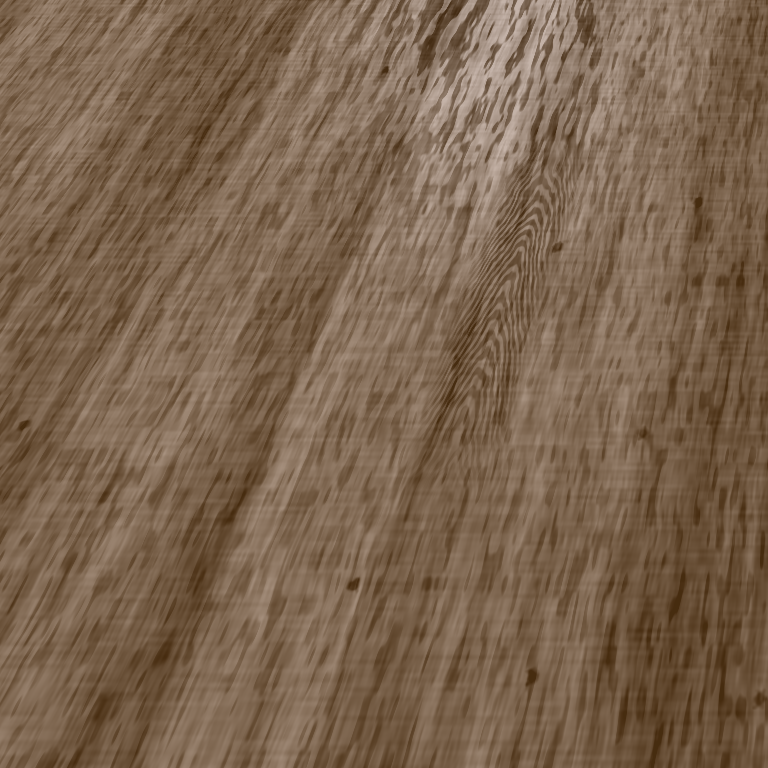
Write a three.js fragment shader that draws this texture.

```glsl
// Brown oak floor seen at a slant, with a soft window sheen from the top.
// Perspective maps the canvas to board coordinates; layered stretched noise
// makes staves, pores and streaks, and bent rings make the arched figure.
varying vec2 vUv;

float hash(vec2 p) {
  vec3 q = fract(p.xyx * 0.1031);
  q += dot(q, q.yzx + 33.33);
  return fract((q.x + q.y) * q.z);
}

float noise(vec2 p) {
  vec2 i = floor(p), f = fract(p);
  f = f * f * (3.0 - 2.0 * f);
  return mix(mix(hash(i), hash(i + vec2(1.0, 0.0)), f.x),
             mix(hash(i + vec2(0.0, 1.0)), hash(i + 1.0), f.x), f.y);
}

float fbm(vec2 p) {
  float sum = 0.0, amp = 0.5;
  for (int i = 0; i < 4; i++) {
    sum += amp * noise(p);
    p = p * 2.03 + 17.3;
    amp *= 0.5;
  }
  return sum;
}

float band(float x, float a, float b, float soft) {
  return smoothstep(a - soft, a + soft, x) - smoothstep(b - soft, b + soft, x);
}

// x runs across the boards, y along them, both on the floor plane
vec2 floorPosition(vec2 uv) {
  float depth = 2.4 / (2.4 - uv.y);
  return vec2((uv.x - 1.22) * depth + 1.22, 2.4 * depth);
}

// Lightness of the staves: crisp seams and wandering soft edges
float staveTone(vec2 p) {
  float x = p.x + 0.05 * (fbm(p * vec2(6.0, 3.0)) - 0.47);
  float tone = 0.43;
  tone -= 0.22 * band(p.x, 0.0, 0.17, 0.004) * smoothstep(-0.02, 0.12, x);
  tone -= 0.17 * band(x, 0.41, 0.52, 0.03);
  tone -= 0.20 * band(x, 0.76, 0.97, 0.012);
  tone -= 0.20 * band(x, -0.42, -0.17, 0.02);
  tone -= 0.07 * band(p.x, -0.17, -0.08, 0.01);
  tone -= 0.06 * smoothstep(-0.417, -0.423, p.x);
  return tone;
}

// Nested pointed arches inside one stave
float archFigure(vec2 p, out float mask) {
  float side = p.x - 0.462 - 0.03 * (fbm(p * vec2(5.0, 4.0)) - 0.47);
  float rings = p.y + 5.0 * sqrt(side * side + 0.0003);
  rings += 0.12 * fbm(p * vec2(28.0, 9.0));
  mask = band(p.y, 2.9, 3.55, 0.14) * (1.0 - smoothstep(0.04, 0.085, abs(side)));
  return smoothstep(0.1, 0.8, 0.5 + 0.5 * cos(rings * 150.0));
}

// Small dark knots, at most one in each large cell
float knots(vec2 p) {
  vec2 cell = floor(p / vec2(0.3, 0.4));
  vec2 jitter = vec2(hash(cell + 3.1), hash(cell + 8.7));
  vec2 d = p - (cell + 0.2 + 0.6 * jitter) * vec2(0.3, 0.4);
  float r = length(d * vec2(1.0, 0.65)) + 0.006 * (noise(p * 150.0) - 0.5);
  return (1.0 - smoothstep(0.003, 0.011, r)) * step(0.5, hash(cell + 21.0));
}

void main() {
  vec2 p = floorPosition(vUv);
  vec2 grain = p + vec2(0.018 * (fbm(p * vec2(9.0, 5.0)) - 0.47), 0.0);

  // Sheen falling down the middle boards
  vec2 away = (vUv - vec2(0.61 + 0.1 * (vUv.y - 0.5), 1.0)) / vec2(0.19, 0.33);
  float sheen = exp(-dot(away, away));

  // Growth streaks, fibres and saw marks across the boards
  float tone = staveTone(p);
  tone += 0.50 * (fbm(grain * vec2(38.0, 2.2)) - 0.47);
  tone += 0.24 * (noise(grain * vec2(95.0, 5.0)) - 0.5);
  tone += 0.22 * (noise(grain * vec2(260.0, 38.0)) - 0.5);
  tone += 0.13 * (noise(p * vec2(16.0, 150.0)) - 0.5);
  tone += 0.14 * (fbm(p * vec2(5.0, 4.0)) - 0.47);

  // Short pores, and the long coarse ones that stand out in the sheen
  float pores = smoothstep(0.54, 0.82, noise(grain * vec2(165.0, 27.0)));
  float coarse = 0.6 * noise(grain * vec2(100.0, 10.0) + 40.0)
               + 0.4 * noise(grain * vec2(170.0, 34.0) + 9.0);
  coarse = smoothstep(0.46, 0.62, coarse);
  float archMask;
  float arch = archFigure(p, archMask);
  coarse = mix(coarse, arch, 0.75 * archMask);
  tone -= 0.24 * pores * (1.0 - 0.5 * sheen);
  tone += sheen * (0.52 - 0.78 * coarse);
  tone += archMask * (0.07 - 0.27 * arch) * (1.0 - 0.6 * sheen);

  // Falloff toward the near edge and the far corners
  tone += 0.10 * smoothstep(0.0, 0.75, vUv.y) - 0.07;
  tone -= 0.10 * smoothstep(0.6, 1.0, vUv.x) * (1.0 - 0.6 * vUv.y);
  tone -= 0.5 * knots(p);

  vec3 darkOak = vec2(0.38, 0.18).xxy + vec3(0.0, -0.10, 0.0);
  vec3 paleOak = vec3(0.75, 0.67, 0.61);
  vec3 color = mix(darkOak, paleOak, clamp(tone, -0.28, 1.08));
  color += vec3(-0.012, 0.0, 0.018) * sheen;
  gl_FragColor = vec4(color, 1.0);
}
```
